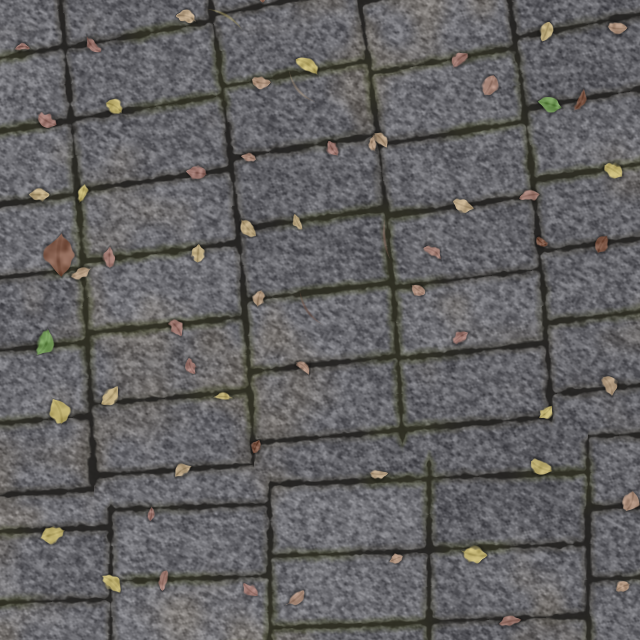
This texture is drawn by a WebGL 1 fragment shader. Its source:

```glsl
precision highp float;
// Weathered grey paving: tilted columns of staggered stones, with a break in
// the bond near the bottom. Stones come from a bent grid, grain from value
// noise, and fallen leaves from a jittered grid that drifts toward the joints.
uniform vec2 u_resolution;

vec2 hash2(vec2 p) {
  vec3 h = fract(p.xyx * vec3(0.1031, 0.1030, 0.0973));
  h += dot(h, h.yzx + 33.33);
  return fract((h.xx + h.yz) * h.zy);
}

float noise(vec2 p) {
  vec2 i = floor(p), f = fract(p);
  f = f * f * (3.0 - 2.0 * f);
  return mix(mix(hash2(i).x, hash2(i + vec2(1.0, 0.0)).x, f.x),
             mix(hash2(i + vec2(0.0, 1.0)).x, hash2(i + 1.0).x, f.x), f.y);
}

mat2 rotation(float a) {
  return mat2(cos(a), sin(a), -sin(a), cos(a));
}

// Height below the line where the two bonds meet (y points down)
float belowSeam(vec2 p) {
  return p.y - 0.797 + 0.14 * p.x;
}

// Offset from the stone centre (xy) and column, row (zw); extent is half a stone
vec4 paving(vec2 p, out vec2 extent) {
  float lower = step(0.0, belowSeam(p));
  vec2 pitch = mix(vec2(0.234, 0.1133), vec2(0.2487, 0.112), lower);
  float bend = (0.15 - 0.077 * p.y) * p.y * mix(0.6, 1.0, smoothstep(0.0, 0.35, p.x));
  float u = (p.x - mix(0.094 + bend, 0.173, lower)) / pitch.x + 1.0;
  float col = floor(u), odd = mod(col, 2.0);
  float x = (u - col - 0.5) * pitch.x;
  float upperStart = 0.081 - 0.039 * col + odd * (0.0104 + 0.0026 * col) + 0.013 * step(col, 0.5);
  float lowerStart = 0.829 - 0.0378 * col + odd * (0.013 * col - 0.0117);
  float tilt = mix(0.19 - 0.154 * p.y, 0.035, lower);
  float v = (p.y + tilt * x - mix(upperStart, lowerStart, lower)) / pitch.y;
  float row = floor(v);
  extent = 0.5 * pitch;
  return vec4(x, (v - row - 0.5) * pitch.y, col, row + 7.0 * lower);
}

vec3 stones(vec2 p) {
  vec2 extent;
  vec4 stone = paving(p, extent);
  vec2 tone = hash2(stone.zw + 17.0);

  // Speckled surface with broad stains
  vec2 g = rotation(-0.5) * p;
  float grain = 0.6 * noise(g * vec2(125.0, 190.0)) + 0.4 * noise(g * vec2(270.0, 330.0) + 40.0);
  float stain = 0.6 * noise(p * 7.0 + 3.0) + 0.4 * noise(p * 21.0);
  vec3 color = mix(vec3(0.415, 0.415, 0.435), vec3(0.435, 0.415, 0.395),
                   smoothstep(0.5, 0.85, stain) * 0.8);
  color += 0.36 * (grain - 0.5) + 0.07 * (stain - 0.5) + 0.05 * (tone.x - 0.5);
  color -= 0.025 * smoothstep(0.6, 1.0, p.x);

  // Joints: rounded corners, ragged edges, upright ones fading at the seam
  extent.x += 0.012 * (1.0 - smoothstep(0.0, 0.025, abs(belowSeam(p))));
  float radius = 0.009;
  vec2 corner = abs(stone.xy) - extent + radius;
  float d = length(max(corner, 0.0)) + min(max(corner.x, corner.y), 0.0) - radius;
  d += 0.005 * (noise(p * 55.0) - 0.5) + 0.003 * (noise(p * 160.0) - 0.5);
  d += 0.0012 * step(0.0, stone.y);
  float moss = smoothstep(0.45, 0.8, noise(p * 8.0 + 9.0));
  vec3 dirt = mix(vec3(0.32, 0.31, 0.29), vec3(0.32, 0.33, 0.23), moss);
  color = mix(color, dirt + 0.2 * (grain - 0.5), 0.6 * smoothstep(-0.015, -0.003, d));
  vec3 gap = mix(vec3(0.13, 0.125, 0.12), vec3(0.20, 0.20, 0.13), 0.6 * moss);
  return mix(color, gap, 0.92 * smoothstep(-0.0052, -0.0008, d));
}

vec3 leafColor(vec2 h) {
  vec3 color = mix(vec3(0.65, 0.49, 0.46), vec3(0.77, 0.68, 0.56), smoothstep(0.2, 0.6, h.x));
  color = mix(color, vec3(0.80, 0.74, 0.47), smoothstep(0.65, 0.85, h.x));
  color = mix(color, vec3(0.53, 0.37, 0.30), step(h.y, 0.14));
  return mix(color, vec3(0.47, 0.63, 0.36), step(0.95, h.y));
}

vec3 scatterLeaves(vec3 color, vec2 p) {
  const float cells = 9.0;
  for (int j = -1; j <= 1; j++) {
    for (int i = -1; i <= 1; i++) {
      vec2 id = floor(p * cells) + vec2(float(i), float(j));
      vec2 place = hash2(id + 31.0), kind = hash2(id + 73.0);
      vec2 form = hash2(id + 119.0), turn = hash2(id + 157.0);
      vec2 centre = (id + 0.1 + 0.8 * place) / cells;
      float present = step(turn.y, mix(0.92, 0.5, smoothstep(0.5, 0.8, centre.y)));

      // Most leaves settle near a bed joint
      vec2 extent;
      vec4 bed = paving(centre, extent);
      centre.y += 0.8 * step(0.35, form.y) * sign(bed.y) * (extent.y - abs(bed.y));

      // Curled lens shape; a few are thin twigs
      float twig = step(0.91, form.x);
      float size = mix(0.011 + 0.008 * form.x + 0.014 * pow(kind.x, 12.0), 0.028, twig);
      vec2 l = rotation(6.283 * turn.x) * (p - centre) / size;
      l.y += (form.y - 0.5) * 0.6 * l.x * l.x;
      float width = mix(0.42 + 0.3 * place.x, 0.07, twig);
      float d = (abs(l.y) - width * (1.0 - l.x * l.x) + 0.3 * (1.0 - twig) * (noise(l * 2.5 + id * 7.0) - 0.5)) * size;
      color *= 1.0 - 0.28 * present * (1.0 - twig) * (1.0 - smoothstep(0.0, 0.007, d));
      vec3 leaf = leafColor(kind) + 0.22 * (noise(l * 3.0 + id * 5.0) - 0.5);
      leaf -= 0.07 * (1.0 - smoothstep(0.02, 0.14, abs(l.y)));
      color = mix(color, leaf, present * mix(0.9, 0.45, twig) * (1.0 - smoothstep(-0.002, 0.0016, d)));
    }
  }
  return color;
}

void main() {
  vec2 p = gl_FragCoord.xy / u_resolution;
  p.y = 1.0 - p.y;
  gl_FragColor = vec4(clamp(scatterLeaves(stones(p), p), 0.0, 1.0), 1.0);
}
```
